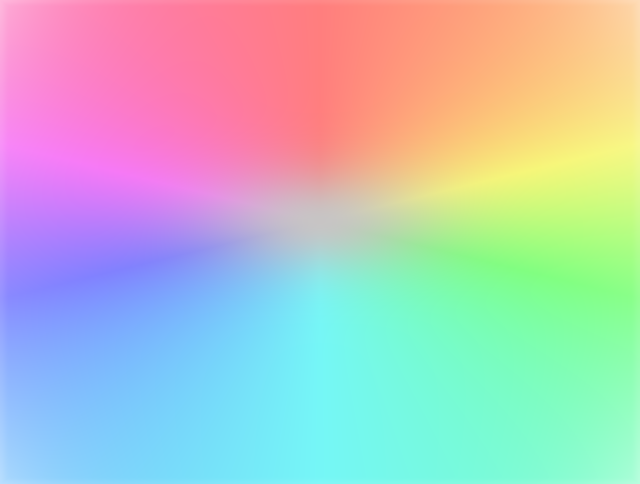
This background is drawn by a Shadertoy shader. Its source:

```glsl
// Soft pastel hue wheel around a pale grey centre, fading to white at the corners.

const vec3 CENTRE_GREY = vec3(0.78, 0.77, 0.77);
const vec2 WHEEL_CENTRE = vec2(0.0, 0.086);  // canvas spans -1 to 1
const vec2 WHEEL_SCALE = vec2(0.556, 1.0);   // widens the wheel sideways
const float CORE_SPREAD = 0.042;             // squared radius of the grey core
const float CHROMA = 0.54;
const float TAU = 6.2831853;

// Hue in turns to colour: a linear ramp softened by a cosine
vec3 softHue(float hue) {
    vec3 phase = hue + vec3(0.0, 2.0, 1.0) / 3.0;
    vec3 ramp = clamp(abs(fract(phase) * 6.0 - 3.0) - 1.0, 0.0, 1.0);
    vec3 wave = 0.5 + 0.5 * cos(TAU * phase);
    return mix(ramp, wave, 0.25);
}

// Pastel wheel with red at the top and hue running clockwise
vec3 hueWheel(vec2 p) {
    float hue = atan(p.x, p.y) / TAU;
    float strength = 1.0 - exp(-dot(p, p) / CORE_SPREAD);
    vec3 pastel = mix(vec3(1.0), softHue(hue), CHROMA);
    return mix(CENTRE_GREY, pastel, strength);
}

// Amount of white: broad at the corners, thin along the border
float whiteFade(vec2 p) {
    vec2 q = p * p;
    float corners = q.x * q.x * (0.08 + 0.32 * q.y);
    float border = smoothstep(0.97, 1.0, max(abs(p.x), abs(p.y)));
    return corners + 0.08 * border;
}

void mainImage(out vec4 fragColor, in vec2 fragCoord) {
    vec2 p = 2.0 * fragCoord / iResolution.xy - 1.0;
    vec3 colour = hueWheel((p - WHEEL_CENTRE) * WHEEL_SCALE);
    fragColor = vec4(mix(colour, vec3(1.0), whiteFade(p)), 1.0);
}
```
